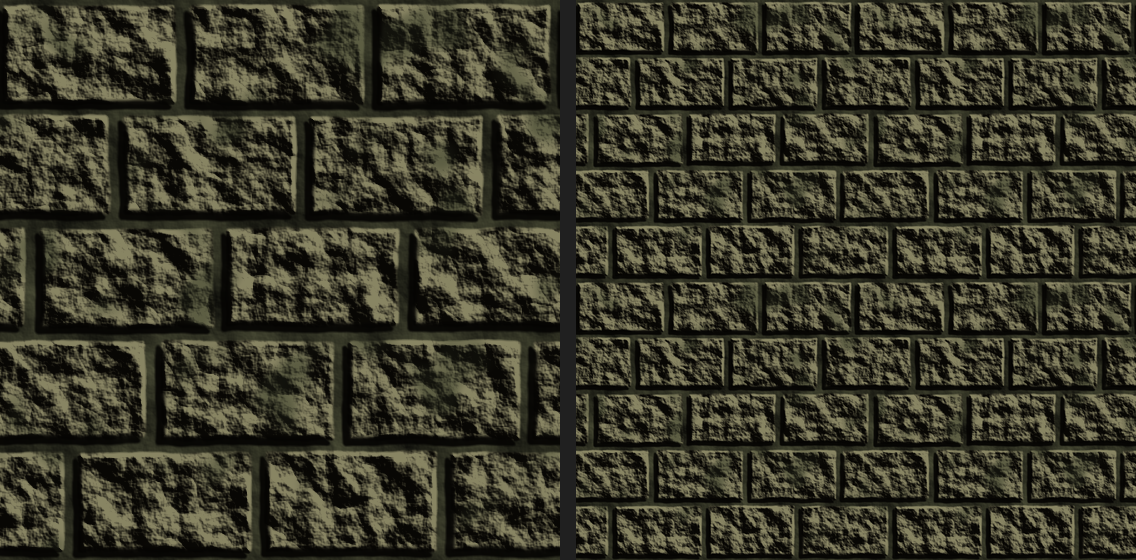
Left, the tile; right, the same tile 2 across and 2 down.
Write a three.js fragment shader that draws this texture.

```glsl
// Rough-hewn stone blocks in five staggered courses, lit from the upper right.
// A height field of rounded blocks plus wrapping gradient and cellular noise
// is shaded by its slope toward the light, with cast shadows in the joints.

varying vec2 vUv;

const vec2 GRID = vec2(3.0, 5.0);             // blocks across, courses down
const float COURSE_SHIFT = 0.6;               // stagger per course, in blocks
const float COURSE_JOG = 0.0225;              // extra shift of odd and even courses
const float TOP_SHIFT = 0.02;                 // first joint below the top, in courses
const vec2 HALF_JOINT = vec2(0.0095, 0.0085);
const float CORNER = 0.008;
const float BEVEL = 0.012;
const float BLOCK_HEIGHT = 0.026;
const float EDGE_WOBBLE = 0.005;
const float ROUGHNESS = 1.1;
const float ROUGH_SCALE = 14.0;               // cells of the coarsest octave
const float CHIP_SCALE = 22.0;
const float CHIP_DEPTH = 0.75;
const vec2 LIGHT_DIR = vec2(0.69, 0.724);
const float SHADOW_REACH = 0.012;
const float SLOPE_STEP = 0.0011;

const vec3 STONE_DARK = vec3(0.032, 0.027, 0.015);
const vec3 STONE_LIT = vec3(0.535, 0.52, 0.39);
const vec3 MORTAR = vec3(0.20, 0.205, 0.145);
const vec3 MOSS = vec3(0.18, 0.19, 0.13);

vec2 hash2(vec2 p) {
  vec3 q = fract(p.xyx * vec3(0.1031, 0.1030, 0.0973));
  q += dot(q, q.yzx + 33.33);
  return fract((q.xx + q.yz) * q.zy);
}

vec2 gradientAt(vec2 cell, float period) {
  float angle = 6.28318 * hash2(mod(cell, period) + period * 1.7).x;
  return vec2(cos(angle), sin(angle));
}

// Gradient noise that wraps over the unit square.
float noise(vec2 p, float period) {
  p *= period;
  vec2 i = floor(p), f = fract(p);
  vec2 u = f * f * f * (f * (f * 6.0 - 15.0) + 10.0);
  vec2 e = vec2(1.0, 0.0);
  float a = dot(gradientAt(i, period), f);
  float b = dot(gradientAt(i + e.xy, period), f - e.xy);
  float c = dot(gradientAt(i + e.yx, period), f - e.yx);
  float d = dot(gradientAt(i + e.xx, period), f - e.xx);
  return mix(mix(a, b, u.x), mix(c, d, u.x), u.y);
}

// Distance to the nearest wrapped cell point.
float cellular(vec2 p, float period) {
  p *= period;
  vec2 i = floor(p), f = fract(p);
  float nearest = 2.0;
  for (int y = -1; y <= 1; y++) {
    for (int x = -1; x <= 1; x++) {
      vec2 o = vec2(float(x), float(y));
      vec2 r = o + hash2(mod(i + o, period) + 71.0) - f;
      nearest = min(nearest, dot(r, r));
    }
  }
  return sqrt(nearest);
}

// Distance inside a block outline, negative in the joints.
float blockInset(vec2 p) {
  p += EDGE_WOBBLE * vec2(noise(p, 13.0), noise(p, 11.0));
  p += 0.4 * EDGE_WOBBLE * vec2(noise(p, 37.0), noise(p, 41.0));
  float y = (1.0 - p.y) * GRID.y + TOP_SHIFT;
  float course = mod(floor(y), GRID.y);
  float jog = COURSE_JOG * (2.0 * mod(course, 2.0) - 1.0);
  float x = p.x * GRID.x - COURSE_SHIFT * course - jog;
  vec2 jitter = hash2(vec2(mod(floor(x), GRID.x), course) + 5.0);
  vec2 q = (fract(vec2(x, y)) - 0.5) / GRID + 0.004 * (jitter - 0.5);
  vec2 d = abs(q) - (0.5 / GRID - HALF_JOINT - 0.002 * jitter.yx) + CORNER;
  return CORNER - length(max(d, 0.0)) - min(max(d.x, d.y), 0.0);
}

// Fractured stone: chipped cells under octaves of noise.
float roughness(vec2 p) {
  vec2 warped = p + 0.014 * vec2(noise(p, 24.0), noise(p, 29.0));
  float h = -CHIP_DEPTH * cellular(warped, CHIP_SCALE) / CHIP_SCALE;
  float period = ROUGH_SCALE, weight = ROUGHNESS;
  for (int i = 0; i < 5; i++) {
    h += weight * noise(p, period) / period;
    period *= 2.0;
    weight *= 0.86;
  }
  return h;
}

float height(vec2 p) {
  float face = smoothstep(0.0, BEVEL, blockInset(p));
  return BLOCK_HEIGHT * face + mix(0.35, 1.0, face) * roughness(p);
}

void main() {
  vec2 p = vUv;
  vec2 e = LIGHT_DIR * SLOPE_STEP;
  float slope = (height(p - e) - height(p + e)) / (2.0 * SLOPE_STEP);
  float inset = blockInset(p);
  float insetToLight = blockInset(p + LIGHT_DIR * SHADOW_REACH);

  // Stone face with duller mossy patches
  vec3 stone = mix(STONE_DARK, STONE_LIT, smoothstep(-1.8, 2.2, slope));
  float moss = smoothstep(0.12, 0.5, noise(p, 7.0) + 0.3 * noise(p, 19.0));
  stone = mix(stone, MOSS * (1.0 + 0.25 * clamp(slope, -2.0, 2.0)), 0.65 * moss);

  // Mortar, uneven in tone
  float tone = 0.85 + 0.7 * noise(p, 9.0) + 0.22 * clamp(slope, -2.5, 2.0);
  vec3 color = mix(MORTAR * max(tone, 0.15), stone, smoothstep(-0.001, 0.005, inset));

  // Shadow cast to the lower left of each block
  float shadow = smoothstep(0.0, 0.008, insetToLight - inset)
    * smoothstep(-0.002, 0.004, insetToLight) * (1.0 - smoothstep(0.004, 0.015, inset));
  gl_FragColor = vec4(mix(color, STONE_DARK * 0.6, 0.93 * shadow), 1.0);
}
```
